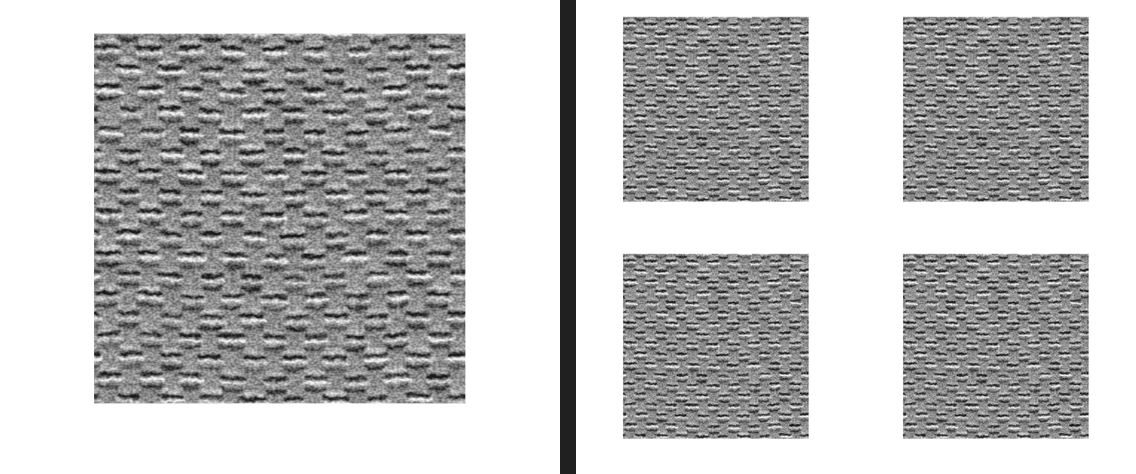
Left: one tile. Right: repeated 2 by 2.
Write a WebGL 2 fragment shader that draws this texture map.

```glsl
#version 300 es
precision highp float;
// Grey woven cloth: a square patch of staggered horizontal floats on white.
// Two half-offset 9 x 9 lattices of shaded dashes form the relief, and
// wrapping gradient noise bends the threads and adds grain.
uniform vec2 u_resolution;
out vec4 fragColor;

float hash(vec2 p) {
  vec3 q = fract(vec3(p.xyx) * 0.1031);
  q += dot(q, q.yzx + 33.33);
  return fract((q.x + q.y) * q.z);
}

// Slope of a random direction at a wrapped lattice corner
float corner(vec2 cell, vec2 offset, vec2 period) {
  float angle = 6.28318 * hash(mod(cell, period) + period.yx);
  return dot(vec2(cos(angle), sin(angle)), offset);
}

// Gradient noise over the unit square, repeating with it
float noise(vec2 uv, vec2 period) {
  vec2 p = uv * period, i = floor(p), f = p - i;
  vec2 s = f * f * f * (f * (f * 6.0 - 15.0) + 10.0);
  vec2 e = vec2(1.0, 0.0);
  float low = mix(corner(i, f, period), corner(i + e, f - e, period), s.x);
  float high = mix(corner(i + e.yx, f - e.yx, period),
                   corner(i + 1.0, f - 1.0, period), s.x);
  return mix(low, high, s.y);
}

// Soft horizontal dash centred on the origin
float dash(vec2 p, float halfWidth, float thickness) {
  float ends = 1.0 - smoothstep(halfWidth - 0.07, halfWidth + 0.07, abs(p.x));
  float line = p.y / thickness;
  return ends * exp(-line * line);
}

// Relief of one lattice of floats; y runs downwards
float floats(vec2 p, float lattice) {
  vec2 q = p - 0.35 - 0.5 * lattice;
  vec2 cell = floor(q + 0.5);
  vec2 d = q - cell;
  vec2 id = mod(cell, 9.0) + 17.0 * lattice;
  float a = hash(id + 3.0), b = hash(id + 41.0), c = hash(id + 83.0);
  d += vec2(0.06, 0.045) * (vec2(a, b) - 0.5);
  float halfWidth = 0.25 + 0.05 * c;

  float shade = -mix(0.34, 0.50, a) * dash(d, halfWidth, 0.055);
  shade += mix(0.18, 0.40, b) * dash(d - vec2(0.03, 0.125), halfWidth + 0.04, 0.05);
  shade += mix(0.06, 0.22, c) * dash(d + vec2(0.0, 0.12), halfWidth - 0.03, 0.075);
  // Weaker lower shadow, bowed at its ends
  vec2 bowed = d - vec2(0.0, 0.31 - 0.5 * d.x * d.x);
  shade -= mix(0.16, 0.38, fract(a + c)) * dash(bowed, halfWidth - 0.01, 0.065);
  return shade;
}

void main() {
  vec2 canvas = gl_FragCoord.xy / u_resolution;
  vec2 low = vec2(0.168, 0.149), high = vec2(0.831, 0.929);
  vec2 uv = (canvas - low) / (high - low);
  uv.y = 1.0 - uv.y;

  // Uneven threads: broad sway plus ragged edges
  vec2 p = uv * 9.0;
  p.y += 0.04 * cos(6.28318 * uv.x) + 0.09 * noise(uv, vec2(5.0, 4.0));
  p.y += 0.06 * noise(uv + 0.37, vec2(54.0, 48.0));
  p.x += 0.10 * noise(uv + 0.61, vec2(6.0, 7.0));
  p.x += 0.08 * noise(uv + 0.13, vec2(50.0, 70.0));

  float grey = 0.555 + floats(p, 0.0) + floats(p, 1.0);

  // Fibre grain and blotches
  grey += 0.26 * noise(uv, vec2(125.0, 165.0));
  grey += 0.15 * noise(uv + 0.29, vec2(52.0, 85.0));
  grey += 0.05 * noise(uv + 0.71, vec2(11.0, 13.0));
  grey = clamp(grey, 0.10, 0.94);

  // White border around the patch
  vec2 inset = min(canvas - low, high - canvas) * u_resolution;
  float cover = clamp(min(inset.x, inset.y) + 0.5, 0.0, 1.0);
  fragColor = vec4(vec3(mix(1.0, grey, cover)), 1.0);
}
```
